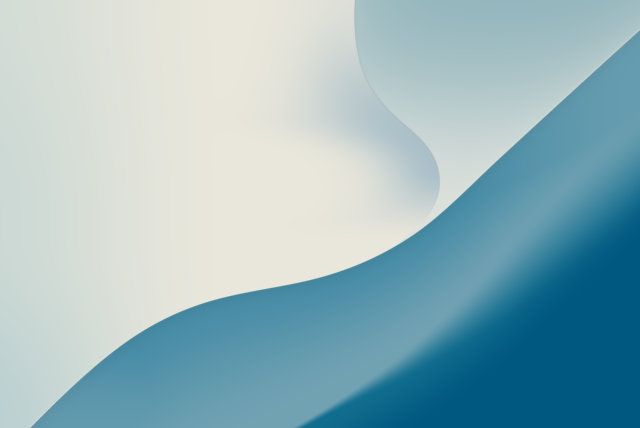
A Shadertoy shader for this background:

```glsl
// Layered paper-like waves: a cream sheet with a curled fold, a pale panel
// behind it, a teal band and a deep blue corner. Each outline is a smooth
// Hermite curve; signed distances to the curves drive the edges and shading.

const vec3 CREAM      = vec3(0.915, 0.905, 0.860);
const vec3 MIST       = vec3(0.790, 0.845, 0.830);
const vec3 MIST_LOW   = vec3(0.720, 0.810, 0.815);
const vec3 FOLD_SHADE = vec3(0.665, 0.750, 0.785);
const vec3 PANEL_TOP  = vec3(0.575, 0.710, 0.740);
const vec3 PANEL_LOW  = vec3(0.870, 0.885, 0.865);
const vec3 BAND_DARK  = vec3(0.260, 0.540, 0.645);
const vec3 BAND_LIGHT = vec3(0.445, 0.635, 0.700);
const vec3 DEEP_EDGE  = vec3(0.070, 0.430, 0.560);
const vec3 DEEP_BLUE  = vec3(0.000, 0.345, 0.505);

const float FOLD_REACH = 0.135;  // width of the shade inside the fold
const float BLUR_NEAR  = 0.006;  // softness of the deep edge, left end
const float BLUR_FAR   = 0.100;  // softness of the deep edge, right end
const float RIM_WIDTH  = 0.0022; // thin lit rim along the wave

// Curve knots: position, value, slope (canvas height = 1)
const int KNOTS = 7;
const vec3 WAVE[KNOTS] = vec3[KNOTS](
    vec3(0.000, -0.072, 1.02), vec3(0.293, 0.199, 0.71),
    vec3(0.488, 0.295, 0.30), vec3(0.762, 0.355, 0.29),
    vec3(0.977, 0.457, 0.70), vec3(1.172, 0.631, 0.92),
    vec3(1.500, 0.930, 0.90));
const vec3 FOLD[KNOTS] = vec3[KNOTS](
    vec3(0.450, 0.955, 1.25), vec3(0.508, 1.012, 0.60),
    vec3(0.580, 1.031, -0.05), vec3(0.664, 0.996, -0.85),
    vec3(0.746, 0.908, -0.95), vec3(0.854, 0.844, -0.27),
    vec3(1.000, 0.832, 0.05));
const vec3 DEEP[KNOTS] = vec3[KNOTS](
    vec3(0.697, 0.000, 0.55), vec3(0.840, 0.082, 0.59),
    vec3(0.938, 0.141, 0.65), vec3(1.035, 0.209, 0.74),
    vec3(1.133, 0.287, 0.86), vec3(1.250, 0.395, 0.91),
    vec3(1.500, 0.615, 0.85));

// Value and slope of a cubic Hermite curve, straight beyond its ends
vec2 curve(vec3 knots[KNOTS], float x) {
    float xc = clamp(x, knots[0].x, knots[KNOTS - 1].x);
    vec3 a = knots[0], b = knots[1];
    for (int i = 1; i < KNOTS - 1; i++) {
        if (xc > knots[i].x) { a = knots[i]; b = knots[i + 1]; }
    }
    float h = b.x - a.x, t = (xc - a.x) / h;
    float rise = b.y - a.y;
    float c2 = 3.0 * rise - h * (2.0 * a.z + b.z);
    float c3 = h * (a.z + b.z) - 2.0 * rise;
    float value = a.y + t * (h * a.z + t * (c2 + t * c3));
    float slope = a.z + t * (2.0 * c2 + 3.0 * t * c3) / h;
    return vec2(value + slope * (x - xc), slope);
}

// Approximate signed distance from a height to a curve
float curveDistance(float height, vec2 c) {
    return (height - c.x) / length(vec2(1.0, c.y));
}

vec3 creamSheet(vec2 p, float foldDist) {
    vec3 left = mix(MIST_LOW, MIST, smoothstep(0.0, 0.45, p.y));
    left = mix(left, CREAM, 0.25 * smoothstep(0.5, 1.0, p.y));
    vec3 col = mix(left, CREAM, smoothstep(-0.1, 0.56, p.x));
    float depth = foldDist / FOLD_REACH;
    float lobe = smoothstep(0.43, 0.61, p.y) * (1.0 - 0.8 * smoothstep(0.66, 1.0, p.y));
    return mix(col, FOLD_SHADE, lobe * exp(-depth * depth));
}

vec3 palePanel(vec2 p, float waveDist, float foldDist) {
    vec3 col = mix(PANEL_LOW, PANEL_TOP, smoothstep(0.42, 1.05, p.y));
    col = mix(col, PANEL_LOW, 0.32 * exp(-max(waveDist, 0.0) / 0.06));
    return mix(col, PANEL_LOW, 0.28 * exp(-abs(foldDist) / 0.09));
}

vec3 tealBand(vec2 p, float waveDist, float deepDist) {
    float depth = max(-waveDist, 0.0);
    float across = depth / max(deepDist + depth, 0.01);
    float light = smoothstep(-0.15, 0.9, across);
    light = max(light, 0.75 * smoothstep(0.95, 1.5, p.x));
    light = max(light, 0.65 * smoothstep(0.25, 0.0, p.y));
    vec3 col = mix(BAND_DARK, BAND_LIGHT, light);
    return col * (1.0 - 0.07 * exp(-depth / 0.012));
}

void mainImage(out vec4 fragColor, in vec2 fragCoord) {
    vec2 p = fragCoord / iResolution.y;
    p.x *= 1.5 * iResolution.y / iResolution.x;
    float aa = 0.8 / iResolution.y;

    float waveDist = curveDistance(p.y, curve(WAVE, p.x));
    float deepDist = curveDistance(p.y, curve(DEEP, p.x));
    float foldDist = -curveDistance(p.x, curve(FOLD, p.y));

    // Upper sheets, with a fine line where the fold overlaps the panel
    vec3 col = mix(palePanel(p, waveDist, foldDist), creamSheet(p, foldDist),
                   smoothstep(-aa, aa, foldDist));
    col *= 1.0 - 0.07 * exp(-abs(foldDist) / 0.0015) * smoothstep(0.5, 0.8, p.y);

    // Lit rim on the wave
    float rim = exp(-abs(waveDist) / RIM_WIDTH);
    col = mix(col, CREAM, 0.5 * rim);

    // Lower layers
    float blur = mix(BLUR_NEAR, BLUR_FAR, smoothstep(0.7, 1.5, p.x)) + aa;
    vec3 deep = mix(DEEP_EDGE, DEEP_BLUE, smoothstep(0.0, 0.14, -deepDist));
    vec3 lower = mix(deep, tealBand(p, waveDist, deepDist),
                     smoothstep(-blur, blur, deepDist));
    lower = mix(lower, CREAM, 0.12 * rim);
    col = mix(lower, col, smoothstep(-aa, aa, waveDist));

    fragColor = vec4(col, 1.0);
}
```
